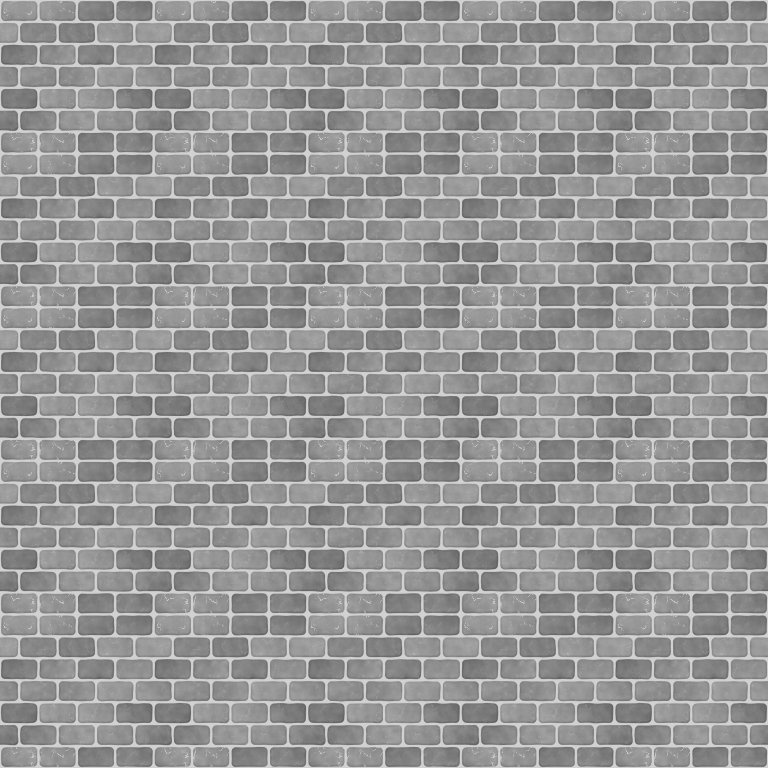
Give the GLSL for this texture, as a Shadertoy shader.

```glsl
const float ROWS = 35.0;          // courses down the canvas
const float CYCLE_ROWS = 7.0;     // courses before the pattern recurs
const float CYCLE_BRICKS = 4.0;   // bricks before the pattern recurs
const float BRICK_WIDTH = 1.75;   // in course heights, 20 bricks across
const float HALF_JOINT = 0.053;
const float CORNER_RADIUS = 0.19;
const float EDGE_WOBBLE = 0.035;
const float RIM_WIDTH = 0.13;
const float RIM_SHADE = 0.065;
const float BLOTCH_AMOUNT = 0.11;
const float SLOPE_AMOUNT = 0.05;
const float VEIN_AMOUNT = 0.20;
const float MORTAR_GREY = 0.82;

// Brick greys, one line per course from the top
const float TONES[28] = float[28](
    0.59, 0.58, 0.50, 0.50,
    0.53, 0.50, 0.59, 0.61,
    0.49, 0.56, 0.51, 0.57,
    0.56, 0.56, 0.60, 0.57,
    0.48, 0.59, 0.59, 0.49,
    0.52, 0.59, 0.57, 0.51,
    0.58, 0.58, 0.50, 0.51);

vec2 hash2(vec2 p) {
    vec3 q = fract(p.xyx * vec3(0.1031, 0.1030, 0.0973));
    q += dot(q, q.yzx + 33.33);
    return 2.0 * fract((q.xx + q.yz) * q.zy) - 1.0;
}

float gradientNoise(vec2 p) {
    vec2 i = floor(p), f = fract(p);
    vec2 u = f * f * f * (f * (f * 6.0 - 15.0) + 10.0);
    float a = dot(hash2(i), f);
    float b = dot(hash2(i + vec2(1, 0)), f - vec2(1, 0));
    float c = dot(hash2(i + vec2(0, 1)), f - vec2(0, 1));
    float d = dot(hash2(i + vec2(1, 1)), f - vec2(1, 1));
    return mix(mix(a, b, u.x), mix(c, d, u.x), u.y);
}

float fbm(vec2 p) {
    float sum = 0.0, amplitude = 0.6;
    for (int i = 0; i < 4; i++) {
        sum += amplitude * gradientNoise(p);
        p = p * 2.03 + 7.3;
        amplitude *= 0.5;
    }
    return sum;
}

float roundedBox(vec2 p, vec2 halfSize, float radius) {
    vec2 q = abs(p) - halfSize + radius;
    return length(max(q, 0.0)) + min(max(q.x, q.y), 0.0) - radius;
}

void mainImage(out vec4 fragColor, in vec2 fragCoord) {
    vec2 uv = fragCoord / iResolution.xy;
    vec2 wall = vec2(uv.x, 1.0 - uv.y) * ROWS;
    float pixel = ROWS / min(iResolution.x, iResolution.y);

    // Bond: odd courses of each cycle shift by half a brick
    float row = mod(floor(wall.y), CYCLE_ROWS);
    float along = wall.x / BRICK_WIDTH - 0.5 * mod(row, 2.0);
    float column = mod(floor(along), CYCLE_BRICKS);
    vec2 local = (vec2(fract(along), fract(wall.y)) - 0.5) * vec2(BRICK_WIDTH, 1.0);

    // Noise follows the wrapped brick index, so it tiles with the bond
    vec2 id = vec2(column, row);
    vec2 grain = local + 13.0 * id + 40.0;

    // Brick outline with slightly uneven edges
    vec2 halfSize = 0.5 * vec2(BRICK_WIDTH, 1.0) - HALF_JOINT;
    float edge = roundedBox(local, halfSize, CORNER_RADIUS);
    edge += EDGE_WOBBLE * gradientNoise(grain * 2.3);

    // Face: base tone, slanted light, cloudy stains
    float grey = TONES[int(row * CYCLE_BRICKS + column)];
    grey += SLOPE_AMOUNT * dot(local, hash2(id + 5.0));
    grey += BLOTCH_AMOUNT * fbm(grain * 2.2);

    // Pale veins, strongest on the paired light bricks
    bool veined = column < 2.0 && (row < 1.0 || row > 5.0);
    float ridge = abs(fbm(grain * 1.8 + 21.0));
    float vein = 1.0 - smoothstep(0.0, 0.045, ridge);
    vein *= smoothstep(-0.1, 0.3, gradientNoise(grain * 2.1 + 9.0));
    grey += VEIN_AMOUNT * vein * (veined ? 1.0 : 0.25);

    // Darker rim, heavier along the lower side
    float rim = smoothstep(-RIM_WIDTH, 0.0, edge);
    grey -= RIM_SHADE * rim * (1.0 + 0.5 * sign(local.y) * smoothstep(0.2, 0.4, abs(local.y)));

    // Mortar
    float joint = smoothstep(-0.7 * pixel, 0.7 * pixel, edge);
    grey = mix(grey, MORTAR_GREY, joint);
    fragColor = vec4(vec3(clamp(grey, 0.0, 1.0)), 1.0);
}
```
